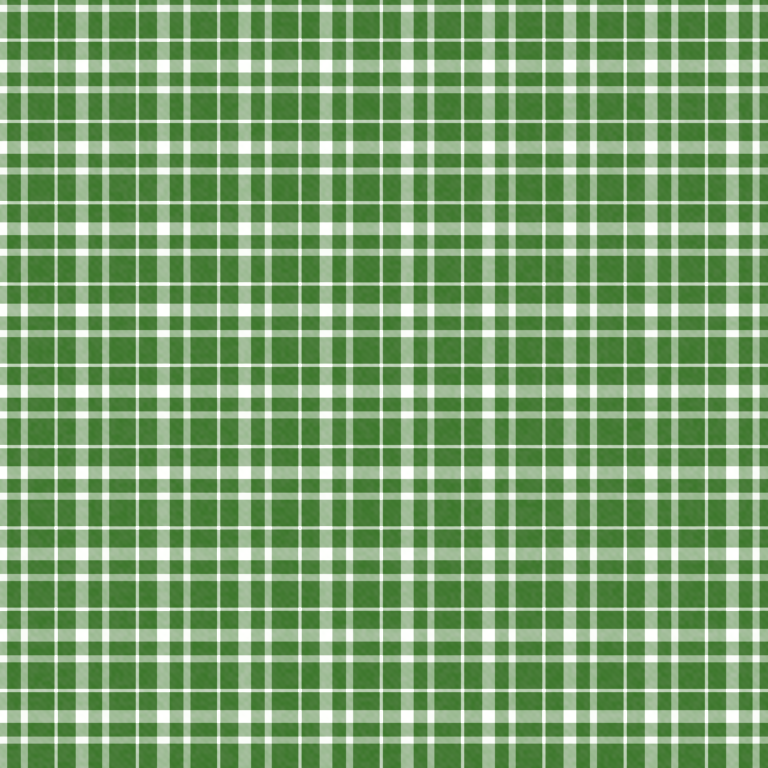
Reproduce this pattern procedurally as a Shadertoy shader.

```glsl
#define PERIOD 0.10586
#define ORIGIN vec2(0.1069, 0.0861)
#define WIDE_WIDTH 0.0166
#define MEDIUM_WIDTH 0.0092
#define THIN_WIDTH 0.0042
#define MEDIUM_OFFSET 0.0307
#define THIN_OFFSET 0.0720
#define SOFTNESS 0.0011
#define THREADS 190.0
#define MOTTLE 0.03
#define GREEN vec3(0.268, 0.482, 0.205)
#define WHITE vec3(0.995, 1.0, 0.99)

float hash(vec2 p) {
    vec3 q = fract(vec3(p.xyx) * 0.1031);
    q += dot(q, q.yzx + 33.33);
    return fract((q.x + q.y) * q.z);
}

float valueNoise(vec2 p) {
    vec2 cell = floor(p);
    vec2 f = fract(p);
    f = f * f * (3.0 - 2.0 * f);
    float low = mix(hash(cell), hash(cell + vec2(1.0, 0.0)), f.x);
    float high = mix(hash(cell + vec2(0.0, 1.0)), hash(cell + 1.0), f.x);
    return mix(low, high, f.y);
}

// Coverage of a repeating stripe, evaluated on both axes
vec2 stripe(vec2 p, float center, float width, float edge) {
    vec2 offset = (fract((p - center) / PERIOD + 0.5) - 0.5) * PERIOD;
    return 1.0 - smoothstep(-edge, edge, abs(offset) - 0.5 * width);
}

// White thread density of the stripe set on both axes
vec2 threadDensity(vec2 p, float edge) {
    return 0.50 * stripe(p, 0.0, WIDE_WIDTH, edge)
         + 0.48 * stripe(p, MEDIUM_OFFSET, MEDIUM_WIDTH, edge)
         + 0.64 * stripe(p, THIN_OFFSET, THIN_WIDTH, edge);
}

void mainImage(out vec4 fragColor, in vec2 fragCoord) {
    vec2 uv = fragCoord / iResolution.xy;
    float edge = max(SOFTNESS, 0.7 / iResolution.y);

    // Crossing stripes add up to solid white
    vec2 density = threadDensity(vec2(uv.x, 1.0 - uv.y) - ORIGIN, edge);
    float white = min(density.x + density.y, 1.0);
    vec3 color = mix(GREEN, WHITE, white);

    // Faint diagonal twill and uneven dye, fading on solid white
    float twill = sin(6.28318 * THREADS * (uv.x + uv.y) * 0.5);
    float dye = valueNoise(uv * THREADS) - 0.5;
    float visible = 1.0 - 0.8 * smoothstep(0.6, 1.0, white);
    color += visible * (MOTTLE * 2.0 * dye * vec3(1.0, 0.4, 1.1) + 0.006 * twill);

    fragColor = vec4(clamp(color, 0.0, 1.0), 1.0);
}
```
